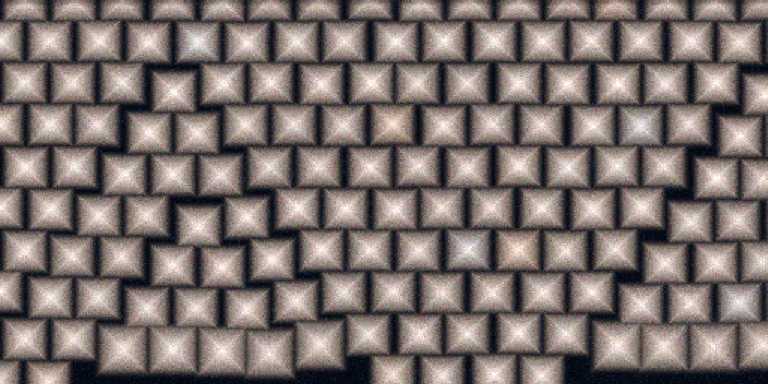
Write a Shadertoy shader that draws this pattern.

```glsl
// Staggered rows of pale pyramid studs, seen from above, with dark gaps between.
// Each stud is a square distance shaded from apex to rim, with brighter ridges.
// Slumped wedges push rows downward; fine coloured grain covers everything.

const vec2 PITCH = vec2(0.1284, 0.1086);      // stud spacing, in canvas heights
const vec2 HALF_SIZE = vec2(0.0580, 0.0550);  // half width and height of a stud
const vec2 LOOSE_HALF = vec2(0.0655, 0.0650); // studs with no row beneath them
const vec2 JITTER = vec2(0.0095, 0.0060);
const float LAST_ROW = 9.0;
const float LOOSE_DROP = 0.025;
const float RIDGE = 0.12;
const float RIM_START = 0.75;                 // where the soft dark rim sets in
const float RIM_END = 1.20;
const float GRAIN_CELLS = 256.0;              // grain cells per canvas height
const float LUMA_GRAIN = 0.085;
const float CHROMA_GRAIN = 0.085;
const vec3 GAP_COLOR = vec3(0.02, 0.04, 0.08);
const vec3 APEX_COLOR = vec3(1.00, 0.95, 0.93);
const vec3 WARM_MIDTONE = vec3(0.02, -0.02, -0.055);

// Wedges: apex column, apex row, drop, change of drop per column
const vec4 WEDGES[3] = vec4[3](
    vec4(3.5, 2.0, 0.021, 0.002),
    vec4(4.0, 5.0, 0.022, 0.002),
    vec4(15.5, 2.0, 0.031, -0.001));

vec3 hash3(vec2 p) {
    vec3 q = fract(p.xyx * vec3(0.1031, 0.1030, 0.0973));
    q += dot(q, q.yxz + 33.33);
    return fract((q.xxy + q.yxx) * q.zyx);
}

// Downward slip of a stud: each wedge widens by half a column per row
float slump(float column, float row) {
    float drop = 0.0;
    for (int i = 0; i < 3; i++) {
        vec4 w = WEDGES[i];
        float offset = column - w.x;
        if (abs(offset) < (row - w.y) * 0.5 + 0.1) drop += w.z + w.w * offset;
    }
    return drop;
}

// Brightness of one stud; p is scaled so that the rim lies at 1
float studShade(vec2 p) {
    vec2 a = abs(p);
    float d = max(a.x, a.y);
    float rim = 1.0 - smoothstep(RIM_START, RIM_END, d);
    float ridge = exp(-9.0 * abs(a.x - a.y)) * smoothstep(0.0, 0.3, d);
    float slope = d * (1.0 - RIDGE * ridge);
    return max(1.01 - 0.70 * slope, 0.0) * rim;
}

// Brightest nearby stud: x = shade, y = random value for its tint
vec2 studField(vec2 p) {
    vec2 best = vec2(0.0, 0.5);
    float middleRow = floor(p.y / PITCH.y + 0.22);
    for (int j = -1; j <= 1; j++) {
        float row = middleRow + float(j);
        if (row < 0.0 || row > LAST_ROW) continue;
        float stagger = 0.5 * (1.0 - mod(row, 2.0));
        float middleColumn = floor(p.x / PITCH.x - stagger + 0.5) + stagger;
        for (int i = -1; i <= 1; i++) {
            float column = middleColumn + float(i);
            float drop = slump(column, row);
            bool loose = drop > LOOSE_DROP;
            if (loose && row == LAST_ROW) continue;

            vec3 rnd = hash3(vec2(column * 2.0 + 17.0, row + 41.0));
            vec2 center = vec2(column, row) * PITCH + (rnd.xy - 0.5) * JITTER;
            center.y += drop;
            vec2 size = loose && row == LAST_ROW - 1.0 ? LOOSE_HALF : HALF_SIZE;
            float shade = studShade((p - center) / size);
            shade *= 0.97 + 0.06 * rnd.x;
            if (shade > best.x) best = vec2(shade, rnd.z);
        }
    }
    return best;
}

void mainImage(out vec4 fragColor, in vec2 fragCoord) {
    vec2 uv = fragCoord / iResolution.y;
    vec2 p = vec2(uv.x, 1.0 - uv.y);   // rows are counted from the top

    vec2 stud = studField(p);
    float shade = stud.x * mix(0.6, 1.0, smoothstep(0.0, 0.02, p.y));

    // Cool gaps, warm midtones, near white apexes
    vec3 color = mix(GAP_COLOR, APEX_COLOR, shade);
    color += 4.0 * shade * (1.0 - shade) * WARM_MIDTONE;

    // A few studs lean to orange or blue
    float tint = smoothstep(0.93, 0.98, stud.y) - (1.0 - smoothstep(0.02, 0.05, stud.y));
    color += tint * shade * vec3(0.03, -0.005, -0.03);

    // Brightness grain, plus rare strong colour specks from the cubed noise
    vec2 cell = floor(uv * GRAIN_CELLS);
    vec3 lumaNoise = hash3(cell + 7.0);
    vec3 chromaNoise = hash3(cell + 613.0) * 2.0 - 1.0;
    float strength = 0.35 + 0.65 * smoothstep(0.0, 0.35, shade);
    color += LUMA_GRAIN * strength * (dot(lumaNoise, vec3(0.667)) - 1.0);
    color += CHROMA_GRAIN * strength * chromaNoise * chromaNoise * chromaNoise;

    // Blue glints in the gaps
    float glint = step(0.93, lumaNoise.z) * (1.0 - smoothstep(0.05, 0.2, shade));
    color += glint * vec3(0.01, 0.05, 0.12);

    fragColor = vec4(clamp(color, 0.0, 1.0), 1.0);
}
```
